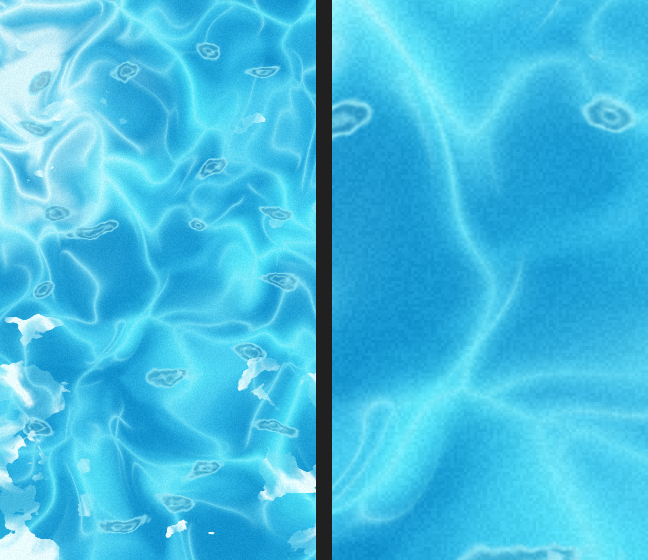
Left: the whole. Right: its middle third, enlarged.
A Shadertoy shader for this texture:

```glsl
// Sunlit pool water: a warped cell network and hooked noise ridges make the
// caustic light, over which lie pale haze, torn glints and ringed ripples.
// All lengths are in canvas widths, with the origin at the lower left.

const vec3 DEEP  = vec3(0.07, 0.58, 0.81);
const vec3 WATER = vec3(0.16, 0.70, 0.89);
const vec3 LIGHT = vec3(0.32, 0.82, 0.95);
const vec3 CYAN  = vec3(0.28, 0.93, 0.99);
const vec3 PALE  = vec3(0.57, 0.91, 0.97);
const vec3 WHITE = vec3(0.95, 1.0, 1.0);
const vec3 SHADE = vec3(0.20, 0.58, 0.74);

vec2 hash2(vec2 cell) {
    vec3 q = fract(cell.xyx * vec3(0.1031, 0.1030, 0.0973));
    q += dot(q, q.yzx + 33.33);
    return fract((q.xx + q.yz) * q.zy);
}

mat2 rotate(float angle) {
    float c = cos(angle), s = sin(angle);
    return mat2(c, s, -s, c);
}

float cornerSlope(vec2 cell, vec2 offset) {
    float angle = 6.2832 * hash2(cell).x;
    return dot(vec2(cos(angle), sin(angle)), offset);
}

// Gradient noise, roughly -1 to 1
float noise(vec2 p) {
    vec2 i = floor(p), f = fract(p);
    vec2 u = f * f * f * (f * (f * 6.0 - 15.0) + 10.0);
    vec2 e = vec2(1.0, 0.0);
    float low  = mix(cornerSlope(i, f), cornerSlope(i + e, f - e), u.x);
    float high = mix(cornerSlope(i + e.yx, f - e.yx),
                     cornerSlope(i + e.xx, f - e.xx), u.x);
    return 1.5 * mix(low, high, u.y);
}

float fbm(vec2 p, int octaves) {
    float sum = 0.0, weight = 0.6;
    for (int i = 0; i < octaves; i++) {
        sum += weight * noise(p);
        p = rotate(0.6) * p * 2.0 + 9.7;
        weight *= 0.5;
    }
    return sum;
}

vec2 warp(vec2 p, float scale, float amount) {
    return p + amount * vec2(noise(p * scale + 3.1), noise(p * scale + 47.6));
}

// Gap between the two nearest cell points: zero along the network
float cellEdge(vec2 p) {
    vec2 home = floor(p);
    float near = 9.0, next = 9.0;
    for (int y = -1; y <= 1; y++)
    for (int x = -1; x <= 1; x++) {
        vec2 cell = home + vec2(x, y);
        float d = length(cell + 0.1 + 0.8 * hash2(cell) - p);
        next = min(next, max(near, d));
        near = min(near, d);
    }
    return next - near;
}

// Light along the zero lines of noise: x is the glow, y the thin core
vec2 folds(vec2 p, vec2 scale, float shift) {
    float ridge = abs(noise(p * scale + shift));
    float power = smoothstep(-0.2, 0.4, noise(p * 4.5 + shift + 27.0));
    return power * vec2(exp(-ridge * 7.0), exp(-ridge * 20.0));
}

// Scattered flat ripples: x is the filled body, y the bright rings
vec2 ripples(vec2 p, float scale) {
    vec2 home = floor(p * scale), result = vec2(0.0);
    float wobble = 0.3 * noise(p * 24.0) + 0.12 * noise(p * 60.0);
    for (int y = -1; y <= 1; y++)
    for (int x = -1; x <= 1; x++) {
        vec2 cell = home + vec2(x, y);
        vec2 seed = hash2(cell + 71.0), size = hash2(cell + 133.0);
        vec2 d = p - (cell + 0.2 + 0.6 * seed) / scale;
        vec2 radii = vec2(mix(0.025, 0.08, size.x), mix(0.018, 0.028, size.y));
        float r = length(rotate(0.8 * (seed.y - 0.6)) * d / radii) + wobble;
        float present = step(size.y, 0.65);
        float body = 1.0 - smoothstep(0.85, 1.1, r);
        float rings = exp(-pow((r - 1.0) * 7.0, 2.0))
                    + 0.7 * exp(-pow((r - 0.45) * 7.0, 2.0));
        result = max(result, present * vec2(body, rings));
    }
    return result;
}

void mainImage(out vec4 fragColor, in vec2 fragCoord) {
    vec2 p = fragCoord / iResolution.x;
    float height = fragCoord.y / iResolution.y;
    vec2 q = warp(warp(p, 3.0, 0.12), 6.0, 0.075);

    // Water body, darkest inside the cells
    float edge = cellEdge(q * 2.9 + 5.0);
    float depth = fbm(q * vec2(3.5, 4.5) + 21.0, 3) - 0.5 * edge;
    vec3 color = mix(DEEP, WATER, smoothstep(-0.45, 0.15, depth));
    color = mix(color, LIGHT, 0.8 * smoothstep(0.0, 0.45, depth));

    // Hooked folds
    vec2 fold = max(folds(q, vec2(5.0, 4.0), 33.0), folds(q, vec2(6.5, 5.5), 95.0));
    color = mix(color, LIGHT, 0.7 * fold.x);
    color = mix(color, PALE, 0.75 * fold.y);

    // Caustic network, from dim threads to broad cyan channels
    float power = smoothstep(-0.4, 0.45, noise(p * 3.0 + 12.0));
    color = mix(color, LIGHT, 0.6 * exp(-edge * 7.0));
    color = mix(color, CYAN, (0.2 + 0.8 * power) * exp(-edge * mix(13.0, 5.0, power)));
    color = mix(color, PALE, (0.3 + 0.4 * power) * exp(-edge * 19.0));

    // Milky haze with white flares at the upper left
    float upperLeft = (1.0 - smoothstep(0.1, 0.6, p.x)) * smoothstep(0.45, 0.7, height);
    float cloud = smoothstep(-0.25, 0.5, fbm(q * 4.0 + 80.0, 4));
    color = mix(color, PALE, upperLeft * (0.12 + 0.5 * cloud));
    float flare = max(cloud * cloud, max(fold.x, exp(-edge * 8.0)));
    color = mix(color, WHITE, 0.8 * upperLeft * flare);

    // Ringed ripples
    vec2 ripple = ripples(warp(p, 9.0, 0.02), 4.2);
    float fleck = smoothstep(0.05, 0.5, noise(p * vec2(40.0, 65.0)));
    color = mix(color, SHADE, 0.5 * ripple.x);
    color = mix(color, PALE, min(0.75 * ripple.y + 0.4 * fleck * ripple.x, 0.85));

    // Torn sky glints, mostly low and toward the sides
    float low = 1.0 - smoothstep(0.3, 0.42, height);
    float side = smoothstep(0.1, 0.5, abs(p.x - 0.55));
    float torn = fbm(warp(p, 12.0, 0.02) * vec2(4.5, 6.0) + 140.0, 5);
    float cover = torn + 0.55 * low * side + 0.2 * upperLeft;
    float glint = smoothstep(0.48, 0.52, cover);
    float sheen = smoothstep(-0.3, 0.4, fbm(q * 9.0 + 170.0, 4));
    color = mix(color, mix(PALE, WHITE, sheen), glint * (0.35 + 0.6 * sheen));

    // Fine grain
    color += 0.05 * (hash2(floor(p * 288.0)).x - 0.5);
    fragColor = vec4(clamp(color, 0.0, 1.0), 1.0);
}
```
